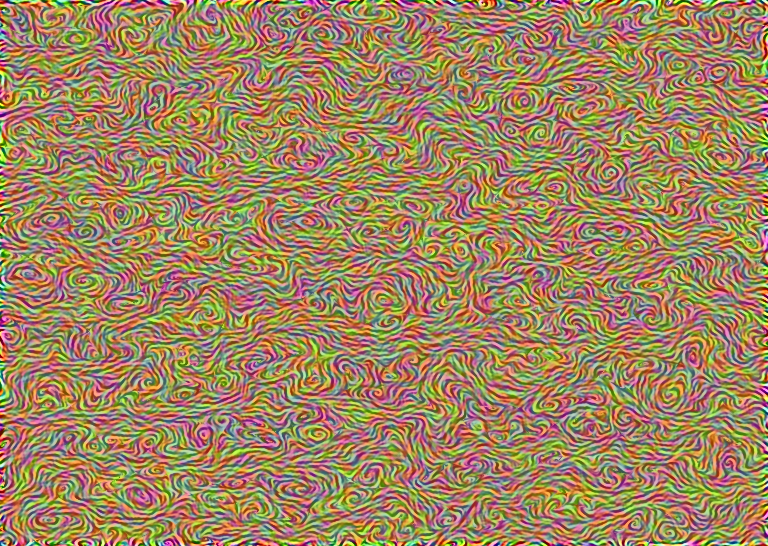
Reproduce this pattern procedurally as a Shadertoy shader.

```glsl
// Fine rainbow streaks combed along a swirling, mostly horizontal flow.

const float STREAK_WIDTH = 0.0044;   // half a stripe period, in canvas heights
const float LIGHT_DENSITY = 235.0;   // lightness grains per canvas height
const float HUE_DENSITY = 140.0;     // hue grains per canvas height
const float STEP_LENGTH = 0.0026;    // distance between samples along the flow
const int STEPS = 5;                 // samples on each side

const vec3 MEAN_COLOR = vec3(0.63, 0.52, 0.38);
const vec3 LIGHT_AXIS = vec3(0.17, 0.165, 0.12);
const vec3 RED_GREEN_AXIS = vec3(0.12, -0.11, 0.0);
const vec3 BLUE_AXIS = vec3(-0.03, -0.03, 0.15);
const vec3 RIBBON_TINT = vec3(0.01, 0.06, -0.05);

vec3 hash3(vec2 p) {
    vec3 k = vec3(dot(p, vec2(127.1, 311.7)),
                  dot(p, vec2(269.5, 183.3)),
                  dot(p, vec2(419.2, 371.9)));
    return fract(sin(k) * 43758.5453);
}

vec2 latticeGradient(vec2 p) {
    return hash3(p).xy * 2.0 - 1.0;
}

// Three independent channels of smooth value noise.
vec3 valueNoise(vec2 p) {
    vec2 i = floor(p), f = fract(p);
    vec2 u = f * f * (3.0 - 2.0 * f);
    return mix(mix(hash3(i), hash3(i + vec2(1, 0)), u.x),
               mix(hash3(i + vec2(0, 1)), hash3(i + vec2(1, 1)), u.x), u.y);
}

// Gradient noise: x is the value, yz its derivatives.
vec3 gradientNoise(vec2 p) {
    vec2 i = floor(p), f = fract(p);
    vec2 u = f * f * (3.0 - 2.0 * f);
    vec2 du = 6.0 * f * (1.0 - f);
    vec2 ga = latticeGradient(i);
    vec2 gb = latticeGradient(i + vec2(1, 0));
    vec2 gc = latticeGradient(i + vec2(0, 1));
    vec2 gd = latticeGradient(i + vec2(1, 1));
    float va = dot(ga, f);
    float vb = dot(gb, f - vec2(1, 0));
    float vc = dot(gc, f - vec2(0, 1));
    float vd = dot(gd, f - vec2(1, 1));
    float twist = va - vb - vc + vd;
    float value = va + u.x * (vb - va) + u.y * (vc - va) + u.x * u.y * twist;
    vec2 slope = ga + u.x * (gb - ga) + u.y * (gc - ga)
               + u.x * u.y * (ga - gb - gc + gd)
               + du * (u.yx * twist + vec2(vb, vc) - va);
    return vec3(value, slope);
}

// Height map whose contours are the flow lines, with its derivatives.
vec3 flowPotential(vec2 p) {
    vec2 coarse = vec2(7.0, 14.0), fine = vec2(19.0, 25.0);
    vec3 a = gradientNoise(p * coarse + 3.7);
    vec3 b = gradientNoise(p * fine + 41.3) * 0.35;
    return vec3(a.x + b.x + 6.5 * p.y,
                a.yz * coarse + b.yz * fine + vec2(0.0, 6.5));
}

// x: lightness alternating across the flow, yz: softer hue grain.
vec3 grain(vec2 p, vec2 across) {
    mat2 turn = mat2(0.82, 0.57, -0.57, 0.82);
    vec2 q = turn * p, side = turn * across * STREAK_WIDTH;
    float light = valueNoise(q * LIGHT_DENSITY).x
                - 0.5 * valueNoise((q + side) * LIGHT_DENSITY).x
                - 0.5 * valueNoise((q - side) * LIGHT_DENSITY).x;
    return vec3(light, valueNoise(q * HUE_DENSITY + 7.3).yz - 0.5);
}

// Weighted mean of the grain along the flow line through p, tilted by lean.
vec3 combedStreaks(vec2 p, float lean) {
    vec3 total = vec3(0.0);
    float weights = 0.0;
    mat2 tilt = mat2(cos(lean), sin(lean), -sin(lean), cos(lean));
    for (int way = -1; way <= 1; way += 2) {
        vec2 q = p;
        for (int i = 0; i < STEPS; i++) {
            vec2 slope = flowPotential(q).yz;
            vec2 across = tilt * slope / max(length(slope), 0.001);
            float w = 0.5 + 0.5 * cos(3.14159 * float(i) / float(STEPS));
            total += w * grain(q, across);
            weights += w;
            q += float(way) * STEP_LENGTH * vec2(across.y, -across.x);
        }
    }
    return total / weights;
}

void mainImage(out vec4 fragColor, in vec2 fragCoord) {
    vec2 p = fragCoord / iResolution.y;
    vec2 size = iResolution.xy / iResolution.y;

    // Streaks for lightness, red-green and blue, gently limited
    float lean = 1.6 * gradientNoise(p * vec2(11.0, 20.0) + 17.1).x;
    vec3 streak = 1.5 * tanh(combedStreaks(p, lean) * vec3(6.0, 4.5, 4.5));

    // Broader ribbons, yellow-green against purple
    float ribbon = sin(flowPotential(p).x * 12.0);

    // Stronger contrast in a thin rim
    vec2 toEdge = min(p, size - p);
    float rim = 1.0 - smoothstep(0.004, 0.014, min(toEdge.x, toEdge.y));

    vec3 detail = LIGHT_AXIS * streak.x + RED_GREEN_AXIS * streak.y
                + BLUE_AXIS * streak.z;
    vec3 color = MEAN_COLOR + RIBBON_TINT * ribbon + detail * (1.0 + 0.8 * rim);
    fragColor = vec4(clamp(color, 0.0, 1.0), 1.0);
}
```
